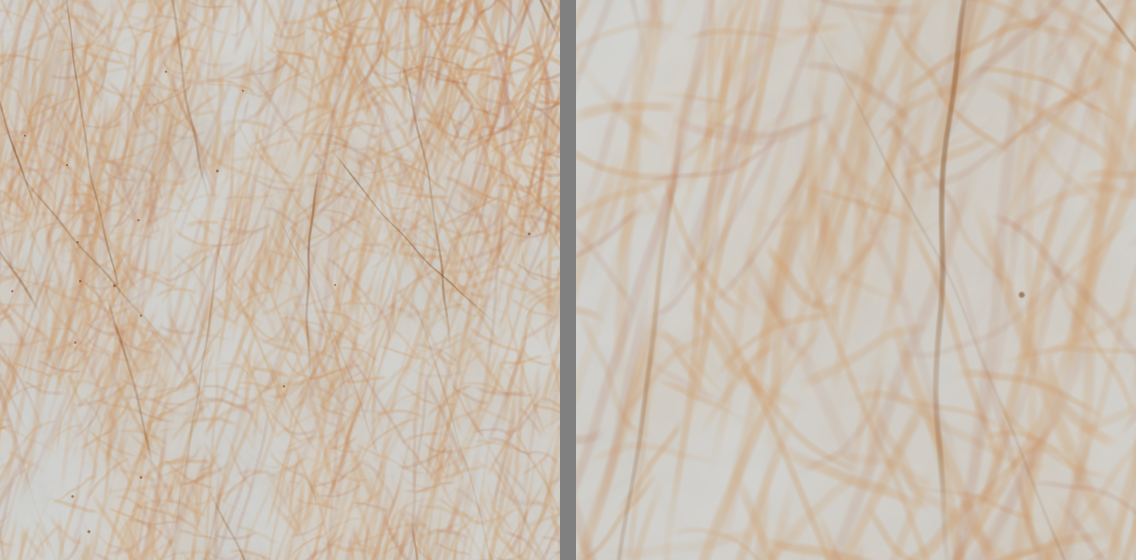
Left: the whole. Right: its middle third, enlarged.
Give the GLSL for this texture, as a WebGL 1 fragment shader.

```glsl
precision highp float;
uniform vec2 u_resolution;

#define FIBRE_WIDTH 0.0042
#define FIBRE_INK 0.335
#define HAIR_WIDTH 0.0017
#define HAIR_INK 0.55
#define HAZE_INK 0.12
#define WOBBLE 0.006
#define COVERAGE 0.63
#define PAPER vec3(0.818, 0.818, 0.808)
#define TAN_ABSORB vec3(0.015, 0.25, 0.53)
#define ROSE_ABSORB vec3(0.08, 0.26, 0.32)
#define DARK_ABSORB vec3(0.35, 0.62, 0.90)

vec4 hash4(vec2 p) {
  vec4 h = fract(p.xyxy * vec4(0.1031, 0.1030, 0.0973, 0.1099));
  h += dot(h, h.wzxy + 33.33);
  return fract((h.xxyz + h.yzzw) * h.zywx);
}

float gradientNoise(vec2 p) {
  vec2 cell = floor(p);
  vec2 f = p - cell;
  vec2 u = f * f * f * (f * (f * 6.0 - 15.0) + 10.0);
  vec2 e = vec2(1.0, 0.0);
  float a = dot(hash4(cell).xy * 2.0 - 1.0, f);
  float b = dot(hash4(cell + e.xy).xy * 2.0 - 1.0, f - e.xy);
  float c = dot(hash4(cell + e.yx).xy * 2.0 - 1.0, f - e.yx);
  float d = dot(hash4(cell + e.xx).xy * 2.0 - 1.0, f - e.xx);
  return mix(mix(a, b, u.x), mix(c, d, u.x), u.y);
}

// Bent strokes, one per cell of a rotated grid: x is tan ink, y is rose ink
vec2 fibres(vec2 p, float angle, vec2 cell, float bend, float width,
            float density, float seed) {
  float pixel = 1.0 / u_resolution.y;
  vec2 along = vec2(cos(angle), sin(angle));
  vec2 q = vec2(dot(p, along), dot(p, vec2(-along.y, along.x))) + seed * 3.7;
  vec2 home = floor(q / cell);
  vec2 ink = vec2(0.0);
  for (int j = -1; j <= 1; j++) {
    for (int i = -1; i <= 1; i++) {
      vec2 id = home + vec2(float(i), float(j));
      vec4 h = hash4(id + seed * 17.0);
      vec4 k = hash4(id + seed * 29.0 + 71.0);
      vec2 d = q - (id + h.xy) * cell;
      float halfLength = cell.x * mix(0.5, 1.0, h.z);
      float t = d.x / halfLength;
      float curve = cell.y * ((k.x - 0.5) * 1.2 * t + (k.y - 0.5) * bend * t * t);
      float w = width * mix(0.6, 1.3, k.z);
      float line = 1.0 - smoothstep(w * 0.2, w + pixel, abs(d.y - curve));
      line *= 1.0 - smoothstep(0.65, 1.0, abs(t));
      line *= smoothstep(h.w - 0.15, h.w + 0.15, density) * mix(0.45, 1.15, k.w);
      ink += line * (k.y > 0.72 ? vec2(0.1, 0.9) : vec2(1.0, 0.0));
    }
  }
  return ink;
}

// Rare dark dots
float specks(vec2 p) {
  vec2 g = p * 11.0;
  vec4 h = hash4(floor(g) + 211.0);
  float d = length(fract(g) - mix(vec2(0.2), vec2(0.8), h.xy)) / 11.0;
  float radius = mix(0.0015, 0.0030, h.w);
  return step(0.88, h.z) * (1.0 - smoothstep(radius * 0.4, radius + 0.001, d));
}

void main() {
  vec2 p = gl_FragCoord.xy / u_resolution.y;

  // Uneven cover, with clearings stretched along the main direction
  float broad = gradientNoise(vec2(p.x * 6.0 - p.y * 1.6, p.y * 3.2) + 4.3);
  float clump = gradientNoise(p * 12.0 + 19.0);
  float corner = smoothstep(1.2, 1.9, p.x * 0.9 + p.y);
  float density = clamp(COVERAGE + broad * 0.80 + clump * 0.55
                        + (p.y - 0.5) * 0.10, 0.0, 1.0);

  vec2 wobble = vec2(gradientNoise(p * 11.0 + 7.0), gradientNoise(p * 11.0 + 53.0));
  vec2 q = p + WOBBLE * wobble;
  vec2 r = q + WOBBLE * 0.8 * vec2(gradientNoise(p * 34.0), gradientNoise(p * 34.0 + 91.0));

  // Long steep fibres
  vec2 ink = fibres(q, 1.32, vec2(0.20, 0.024), 0.3, FIBRE_WIDTH, density, 1.0);
  ink += fibres(q, 1.18, vec2(0.15, 0.028), 0.4, FIBRE_WIDTH, density, 2.0);
  ink += fibres(q, 1.45, vec2(0.22, 0.030), 0.3, FIBRE_WIDTH, density, 3.0);
  ink += fibres(q, 1.94, vec2(0.14, 0.036), 0.4, FIBRE_WIDTH, density, 4.0);

  // Short crossing twigs that close the net
  float netting = density * 0.80;
  ink += fibres(r, 0.75, vec2(0.060, 0.034), 0.8, FIBRE_WIDTH * 0.85, netting, 5.0);
  ink += fibres(r, 2.45, vec2(0.060, 0.036), 0.8, FIBRE_WIDTH * 0.85, netting, 6.0);
  ink += fibres(r, 0.10, vec2(0.055, 0.038), 0.8, FIBRE_WIDTH * 0.80, netting, 7.0);

  ink *= FIBRE_INK * (1.0 + 1.2 * corner);
  ink = 1.2 * (1.0 - exp(-ink / 1.2));
  ink.x += HAZE_INK * smoothstep(0.2, 0.9, density);

  // A few long dark hairs
  vec2 hair = fibres(q, 1.88, vec2(0.34, 0.19), 0.2, HAIR_WIDTH, 0.55, 8.0);
  float dark = HAIR_INK * (hair.x + hair.y) * (0.6 + 1.0 * clump + 0.3 * p.y);
  dark = max(dark, 0.0) + 0.8 * specks(p);

  // Mottled paper seen through the stain
  float mottle = gradientNoise(p * 6.0 + 37.0) + 0.5 * gradientNoise(p * 70.0);
  vec3 paper = PAPER * (1.0 + mottle * vec3(0.035, 0.028, 0.020));
  vec3 colour = paper * exp(-ink.x * TAN_ABSORB - ink.y * ROSE_ABSORB - dark * DARK_ABSORB);
  gl_FragColor = vec4(colour, 1.0);
}
```
